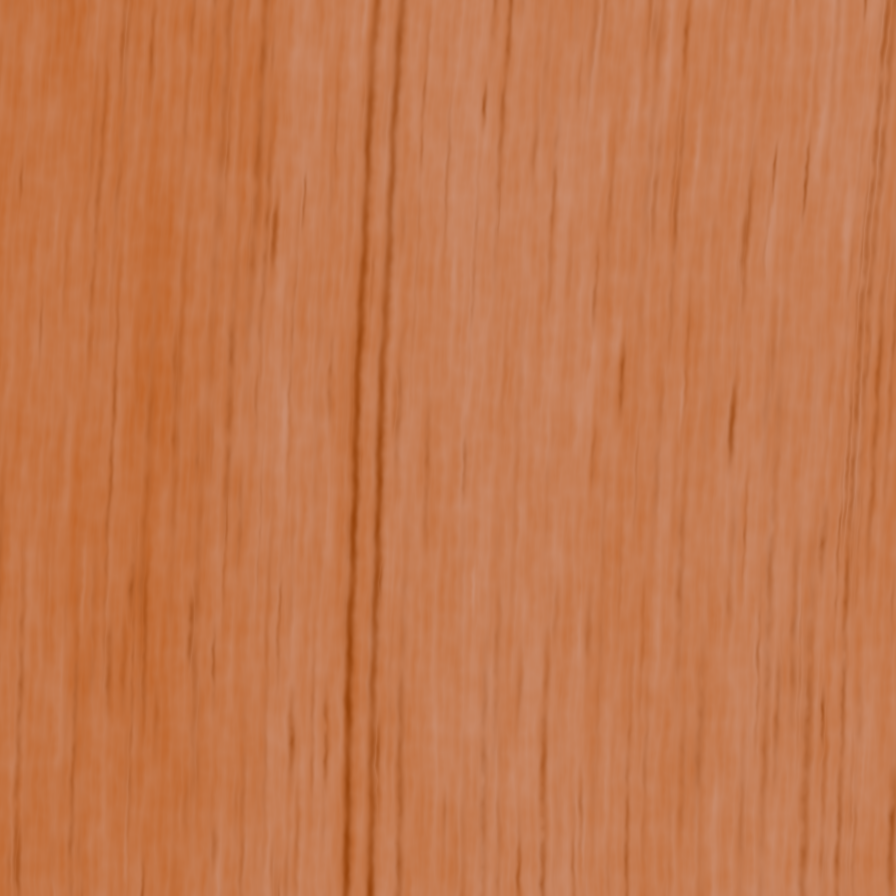
Write a three.js fragment shader that draws this texture.

```glsl
// Warm reddish-orange wood veneer with fine, slightly leaning vertical grain.
varying vec2 vUv;

vec2 hash2(vec2 p) {
  return fract(sin(vec2(dot(p, vec2(127.1, 311.7)), dot(p, vec2(269.5, 183.3)))) * 43758.55);
}

// Cellular noise: distance to the nearest scattered point, centred near zero.
float cellular(vec2 p) {
  vec2 cell = floor(p);
  float nearest = 2.0;
  for (int j = -1; j <= 1; j++) {
    for (int i = -1; i <= 1; i++) {
      vec2 c = cell + vec2(float(i), float(j));
      nearest = min(nearest, length(c + hash2(c) - p));
    }
  }
  return nearest - 0.48;
}

// Tapered vertical pores, one per cell, with random place, length and strength.
float pores(vec2 p, float columns, float rows, float width, float seed) {
  float pore = 0.0;
  for (int i = -1; i <= 1; i++) {
    float column = floor(p.x * columns) + float(i);
    float y = p.y * rows + hash2(vec2(column, seed)).x * 9.0;
    vec2 id = vec2(column + seed * 17.0, floor(y));
    vec2 shape = hash2(id);
    vec2 look = hash2(id + 51.3);
    float centre = (column + 0.2 + 0.6 * shape.x) / columns;
    float across = (p.x - centre) / (width * (0.6 + 0.7 * look.x));
    float along = abs(fract(y) - 0.5) / (0.22 + 0.28 * shape.y);
    float strength = look.y * look.y * (1.0 - smoothstep(0.1, 1.0, along));
    pore = max(pore, exp(-across * across) * strength);
  }
  return pore;
}

// Long dark vein at a fixed place across the grain.
float vein(float x, float place, float width) {
  float d = (x - place) / width;
  return exp(-d * d);
}

void main() {
  vec2 uv = vUv;

  // Grain coordinates lean right towards the top; small steps roughen the lines.
  float lean = 0.3 * uv.y + 0.7 * uv.y * uv.y;
  vec2 grain = uv;
  grain.x -= lean * (0.034 + 0.04 * abs(uv.x - 0.41));
  grain.x += 0.0007 * sin(uv.y * 19.0 + uv.x * 8.0) + 0.0005 * sin(uv.y * 71.0 - uv.x * 21.0);
  float rough = cellular(uv * vec2(70.0, 55.0) + 5.0);
  grain.x += 0.0016 * rough;

  // Broad tone: orange on the left, paler and pinker on the right.
  float tone = 0.27 + 0.41 * smoothstep(0.0, 0.48, grain.x);
  tone += 0.08 * sin(grain.x * 23.0 + 1.3 * sin(uv.y * 4.0));
  tone += 0.05 * sin(grain.x * 61.0 + uv.y * 3.0) + 0.04 * sin(uv.y * 9.0 + uv.x * 13.0);
  vec2 patchOffset = (uv - vec2(0.18, 0.60)) / vec2(0.05, 0.18);
  tone -= 0.16 * exp(-dot(patchOffset, patchOffset));
  tone += 0.14 * smoothstep(0.42, 0.45, grain.x) * (1.0 - smoothstep(0.45, 0.62, grain.x))
        * smoothstep(0.2, 0.6, uv.y);

  // Fibres at three scales, then a soft mottle.
  tone += 0.30 * cellular(vec2(grain.x * 34.0, uv.y * 2.2));
  tone += 0.40 * cellular(vec2(grain.x * 80.0, uv.y * 5.0) + 31.0);
  tone += 0.32 * cellular(vec2(grain.x * 125.0, uv.y * 16.0) + 73.0);
  tone += 0.16 * cellular(uv * vec2(26.0, 32.0) + 11.0) + 0.18 * rough;
  tone += 0.40 * pores(grain, 38.0, 4.0, 0.0034, 7.0);

  // Long faint lines, then sparse darker pores, denser along the lower right.
  float lowerRight = smoothstep(0.6, 0.95, uv.x) * (1.0 - smoothstep(0.3, 0.75, uv.y));
  float dark = 0.50 * pores(grain, 22.0, 0.8, 0.0040, 1.0);
  dark = max(dark, 0.42 * pores(grain, 31.0, 1.4, 0.0034, 4.0));
  dark = max(dark, 0.36 * pores(grain, 48.0, 3.0, 0.0030, 2.0));
  dark = max(dark, 0.60 * pow(pores(grain, 27.0, 5.0, 0.0040, 3.0), 1.6));
  dark = max(dark, 0.80 * lowerRight * pores(grain, 33.0, 2.4, 0.0036, 5.0));
  dark = max(dark, 0.40 * vein(grain.x, 0.935, 0.0032));

  // Ragged strength along each line breaks it into uneven pieces.
  float ragged = cellular(vec2(grain.x * 45.0, uv.y * 24.0) + 19.0);
  dark *= clamp(0.95 + 1.1 * ragged + 0.6 * rough, 0.25, 1.35);

  // Paired veins left of the centre, fading upwards, with a soft shadow around them.
  float leftVein = 0.90 - 0.30 * smoothstep(0.45, 1.0, uv.y) + 0.10 * sin(uv.y * 31.0);
  float rightVein = 0.74 - 0.25 * smoothstep(0.65, 1.0, uv.y) + 0.14 * sin(uv.y * 13.0 + 2.0);
  float veins = max(leftVein * vein(grain.x, 0.386, 0.0046), rightVein * vein(grain.x, 0.413, 0.0046));
  dark = max(dark, veins * (0.95 + 0.5 * ragged));
  tone -= 0.14 * vein(grain.x, 0.390, 0.020);

  vec3 orangeWood = vec3(0.758, 0.422, 0.210);
  vec3 pinkWood = vec3(0.787, 0.530, 0.392);
  vec3 darkGrain = vec3(0.59, 0.265, 0.050);
  vec3 color = mix(orangeWood, pinkWood, clamp(tone + 0.06, -0.2, 1.2));
  color = mix(color, darkGrain, clamp(dark, 0.0, 1.0));
  gl_FragColor = vec4(color, 1.0);
}
```
